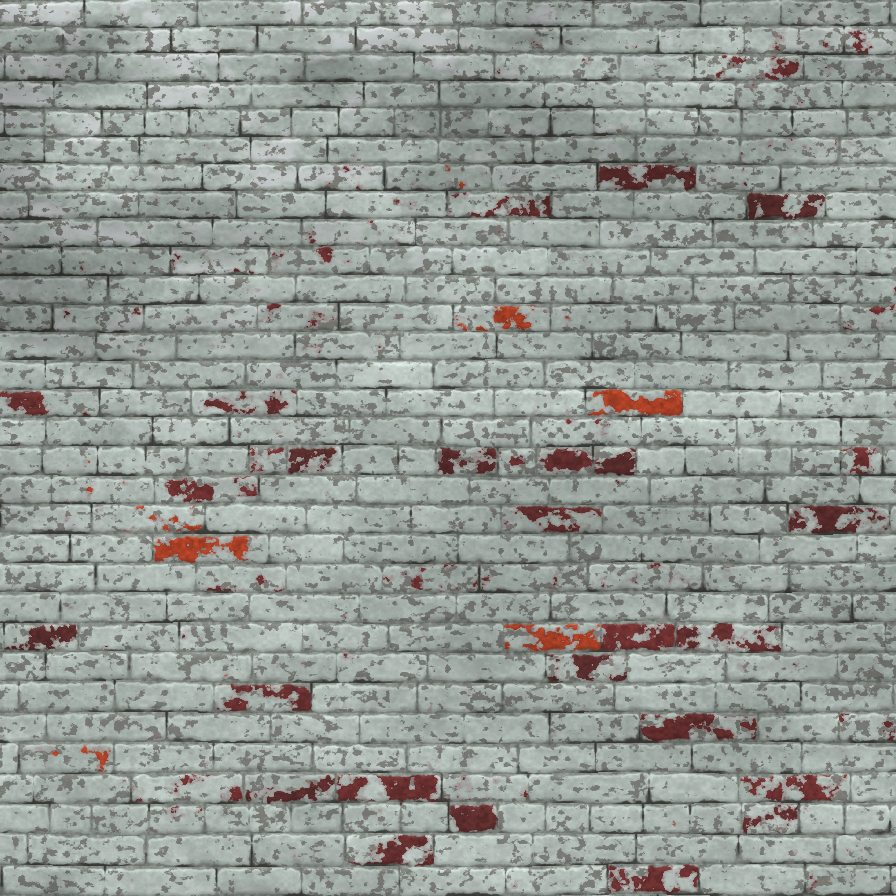
This texture is drawn by a three.js fragment shader. Its source:

```glsl
// Old brick wall under flaking pale green paint, with grimy joints and bare red patches.
varying vec2 vUv;

float hash(vec2 p) {
  vec3 q = fract(vec3(p.xyx) * 0.1031);
  q += dot(q, q.yzx + 33.33);
  return fract((q.x + q.y) * q.z);
}

float noise(vec2 p) {
  vec2 i = floor(p), f = fract(p);
  f = f * f * (3.0 - 2.0 * f);
  return mix(mix(hash(i), hash(i + vec2(1.0, 0.0)), f.x),
             mix(hash(i + vec2(0.0, 1.0)), hash(i + vec2(1.0, 1.0)), f.x), f.y);
}

float fbm(vec2 p) {
  float sum = 0.0, amp = 0.52;
  for (int i = 0; i < 4; i++) {
    sum += amp * noise(p);
    p = p * 2.03 + 17.3;
    amp *= 0.5;
  }
  return sum;
}

// Irregular position of the joint on the left of a brick, in brick lengths
float jointShift(vec2 id) {
  return 0.3 * hash(id + 5.7);
}

void main() {
  // Depth runs downward from the top edge
  vec2 p = vec2(vUv.x, 1.0 - vUv.y);
  vec2 grainP = p * vec2(210.0, 240.0);
  float grain = fbm(grainP);
  float rough = fbm(p * vec2(75.0, 90.0) + 40.0);

  // 31 courses, a little taller toward the bottom, with sagging beds
  float sag = (noise(p * vec2(7.0, 31.0)) - 0.5) * 0.13;
  float course = (33.2 - 2.2 * p.y) * p.y + sag;
  float row = floor(course);
  float height = 1.0 / (33.2 - 4.4 * p.y);

  // Stretchers in running bond; every twelfth course is made of headers
  float header = 1.0 - step(0.5, abs(mod(row, 12.0) - 4.0));
  float count = mix(9.0, 18.0, header);
  float u = p.x * count + 0.5 * mod(row, 2.0) + 0.3 * hash(vec2(row, 3.0));
  vec2 id = vec2(floor(u), row);
  if (u < id.x + jointShift(id)) id.x -= 1.0;
  float left = u - id.x - jointShift(id);
  float right = id.x + 1.0 + jointShift(id + vec2(1.0, 0.0)) - u;

  // Rounded brick face with a ragged outline, negative inside
  vec2 local = vec2((left - right) * 0.5 / count, (fract(course) - 0.5) * height);
  vec2 halfSize = vec2((left + right) * 0.5 / count - 0.0013, height * 0.5 - 0.0024);
  vec2 q = abs(local) - halfSize + 0.004;
  float d = length(max(q, 0.0)) + min(max(q.x, q.y), 0.0) - 0.004;
  d += (rough - 0.5) * 0.007 + (grain - 0.5) * 0.003;
  float face = 1.0 - smoothstep(-0.0014, 0.0012, d);
  float brickRnd = hash(id + 71.0);

  // Paint: tone per brick, cloudy stains and fine grain
  float cloud = fbm(p * vec2(16.0, 30.0) + 9.0);
  vec3 paint = vec3(0.695, 0.742, 0.715) * (0.96 + 0.07 * brickRnd);
  paint *= 1.0 + 0.2 * (cloud - 0.5) + 0.2 * (grain - 0.5);
  paint = mix(paint, vec3(0.62, 0.64, 0.63), 0.4 * smoothstep(0.5, 0.7, rough));

  // Chalky white patches, mostly in the upper left
  float upperLeft = 1.0 - smoothstep(0.25, 0.95, p.y * 1.3 + p.x * 0.6);
  float chalk = smoothstep(0.5, 0.68, fbm(p * vec2(28.0, 46.0) + 3.0) + 0.16 * brickRnd - 0.08);
  paint = mix(paint, vec3(0.80, 0.81, 0.82), chalk * (0.15 + 0.6 * upperLeft));

  // Small dark chips, denser on worn bricks
  float wear = hash(id + 23.0);
  float chips = smoothstep(0.62, 0.72, fbm(p * vec2(120.0, 150.0) + 80.0) + 0.08 * wear);
  paint = mix(paint, vec3(0.38, 0.37, 0.35), 0.7 * chips);

  // Bare brick where the paint has peeled, with a pinkish rim
  float zone = smoothstep(0.2, 0.5, p.y + 0.35 * p.x);
  float peel = smoothstep(0.8, 1.0, hash(id + 137.0)) * zone;
  float flake = fbm(p * vec2(52.0, 62.0) + 200.0) + 0.3 * (grain - 0.5);
  float limit = mix(0.86, 0.47, sqrt(peel));
  float rim = smoothstep(limit - 0.13, limit, flake);
  float bare = smoothstep(limit - 0.01, limit + 0.04, flake);
  vec3 clay = mix(vec3(0.43, 0.19, 0.19), vec3(0.33, 0.17, 0.17), hash(id + 9.0));
  clay = mix(clay, vec3(0.66, 0.25, 0.15), step(0.86, hash(id + 311.0)));
  paint = mix(paint, vec3(0.57, 0.48, 0.48), 0.5 * rim);
  paint = mix(paint, clay * (0.75 + 0.5 * grain), bare);

  // Light on the upper lip, shade on the lower one
  float lip = smoothstep(-0.005, -0.001, d);
  paint *= 1.0 - 0.14 * lip * sign(local.y) * smoothstep(0.2, 0.8, abs(local.y) / halfSize.y);

  // Painted mortar, darkened by broken shadows under the bricks
  vec3 mortar = vec3(0.53, 0.555, 0.53) * (0.68 + 0.64 * grain);
  float gaps = smoothstep(0.46, 0.66, fbm(p * vec2(24.0, 50.0) + 60.0) + 0.06 * upperLeft);
  float under = smoothstep(-0.1, 0.5, local.y / height);
  float side = smoothstep(-0.001, 0.001, abs(local.x) - halfSize.x);
  float shadow = max(under, side) * (0.22 + 0.78 * gaps);
  mortar = mix(mortar, vec3(0.17, 0.17, 0.15), 0.85 * shadow);
  vec3 color = mix(mortar, paint, face);

  // Broad grime, heavier toward the upper left
  float grime = smoothstep(0.42, 0.72, fbm(p * vec2(4.0, 11.0) + 30.0));
  color *= 1.0 - grime * (0.12 + 0.16 * upperLeft);
  gl_FragColor = vec4(color, 1.0);
}
```
